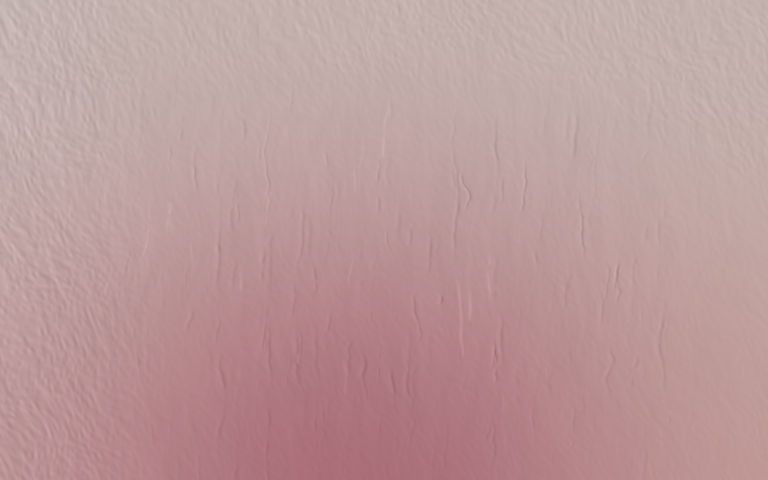
Write a Shadertoy shader that draws this texture.

```glsl
// Soft rose blush on pale, finely wrinkled skin-like paper with raking light.

const vec3 PALE_TOP   = vec3(0.768, 0.700, 0.684);
const vec3 PALE_BASE  = vec3(0.750, 0.606, 0.602);
const vec3 ROSE       = vec3(0.664, 0.428, 0.468);
const vec2 BLUSH_POS  = vec2(0.46, -0.08);  // in 0..1 canvas coordinates
const vec2 BLUSH_SIZE = vec2(0.35, 0.57);
const float GRAIN_LEFT  = 0.130;
const float GRAIN_TOP   = 0.080;
const float GRAIN_REST  = 0.026;
const float CREASE_DEPTH = 0.062;
const float CREASE_WIDTH = 0.0027;
const int CREASE_LAYERS = 5;

float hash(vec2 p) {
    vec3 q = fract(vec3(p.xyx) * 0.1031);
    q += dot(q, q.yzx + 33.33);
    return fract((q.x + q.y) * q.z);
}

float noise(vec2 p) {
    vec2 i = floor(p), f = fract(p);
    f = f * f * (3.0 - 2.0 * f);
    return mix(mix(hash(i), hash(i + vec2(1, 0)), f.x),
               mix(hash(i + vec2(0, 1)), hash(i + vec2(1, 1)), f.x), f.y);
}

float fbm(vec2 p) {
    float sum = 0.0, amp = 0.5;
    for (int i = 0; i < 4; i++) {
        sum += amp * noise(p);
        p = mat2(1.6, 1.2, -1.2, 1.6) * p + 7.3;
        amp *= 0.5;
    }
    return sum;
}

// Rough surface height: fine pits over short fibres leaning down to the right.
float surface(vec2 p) {
    vec2 q = p + 0.03 * vec2(noise(p * 11.0), noise(p * 11.0 + 31.0));
    q.x += 0.30 * q.y;
    float fibres = fbm(q * vec2(52.0, 19.0));
    float pits = noise(q * vec2(150.0, 85.0));
    return 0.6 * fibres + 0.4 * pits;
}

// Slope of the surface seen under light from the upper right.
float relief(vec2 p) {
    vec2 e = vec2(0.0030, 0.0018);
    return surface(p + e) - surface(p - e);
}

// One bent crease per grid cell: a dark furrow beside a pale ridge.
float creases(vec2 p, float layer) {
    vec2 cells = vec2(10.0 + 2.3 * layer, 2.7 + 0.9 * layer);
    vec2 g = p * cells + layer * 17.7;
    g.y += 5.0 * hash(vec2(floor(g.x), layer));
    vec2 id = floor(g), f = fract(g);
    float seed = hash(id + 41.0 * layer);
    float lean = (hash(id + 5.1) - 0.40) * 0.36;
    float wander = 0.24 * (noise(vec2(g.y * 5.0, seed * 90.0)) - 0.5)
                 + 0.06 * (noise(vec2(g.y * 17.0, seed * 50.0)) - 0.5);
    float center = mix(0.34, 0.66, seed) + lean * (f.y - 0.5) + wander;
    float d = (f.x - center) / cells.x;

    float halfLen = mix(0.12, 0.47, hash(id + 9.7));
    float taper = 1.0 - smoothstep(0.3, 1.0, abs(f.y - 0.5) / halfLen);
    taper *= smoothstep(0.15, 0.60, noise(vec2(g.y * 9.0, seed * 70.0)));
    float width = CREASE_WIDTH * mix(0.75, 1.4, hash(id + 2.9));
    float furrow = exp(-d * d / (width * width));
    float side = d + width * 1.9;
    float ridge = exp(-side * side / (width * width * 1.8));
    float strength = mix(0.08, 1.0, pow(hash(id + 13.3), 2.0));
    float pale = step(0.86, hash(id + 21.0));  // a few stand out as light scars
    return taper * strength * mix(0.5 * ridge - furrow, 0.9 * furrow, pale);
}

void mainImage(out vec4 fragColor, in vec2 fragCoord) {
    vec2 uv = fragCoord / iResolution.xy;
    vec2 p = fragCoord / iResolution.y;

    // Pale ground and the blush rising from the lower edge
    vec3 col = mix(PALE_BASE, PALE_TOP, smoothstep(-0.05, 1.0, uv.y));
    vec2 b = (uv - BLUSH_POS) / BLUSH_SIZE;
    float mottled = fbm(p * vec2(6.0, 3.5)) - 0.47;
    float blush = exp(-dot(b, b)) * (1.0 + 0.25 * mottled);
    col = mix(col, ROSE, clamp(blush, 0.0, 1.0));

    // Cool left rim, warm lower right, broad uneven tone
    float leftRim = 1.0 - smoothstep(0.0, 0.26, uv.x);
    float rightRim = smoothstep(0.72, 1.0, uv.x);
    col += leftRim * vec3(-0.002, 0.004, 0.008);
    col += rightRim * (1.0 - uv.y) * vec3(0.004, 0.006, -0.004);
    col += 0.020 * mottled;

    // Grain: strong at the left, moderate along the top and upper right
    float leftZone = 1.0 - smoothstep(0.04, 0.30, uv.x + 0.08 * mottled);
    float topZone = smoothstep(0.68, 0.95, uv.y + 0.20 * rightRim);
    float grain = max(GRAIN_REST, max(GRAIN_LEFT * leftZone, GRAIN_TOP * topZone));
    col += grain * relief(p);

    // Long vertical creases over the middle
    float zone = smoothstep(0.08, 0.26, uv.x) * (1.0 - smoothstep(0.80, 0.97, uv.x));
    zone *= 1.0 - smoothstep(0.60, 0.95, uv.y);
    zone *= mix(0.45, 1.0, smoothstep(0.0, 0.35, uv.y));
    float fold = 0.0;
    for (int i = 0; i < CREASE_LAYERS; i++) fold += creases(p, float(i));
    col += CREASE_DEPTH * zone * fold;

    // Faint fibres running down the sheet
    float fibre = fbm(vec2(p.x * 60.0 + 4.0 * noise(p * 6.0), p.y * 8.0)) - 0.47;
    col += 0.026 * fibre * mix(0.4, 1.0, zone);

    fragColor = vec4(clamp(col, 0.0, 1.0), 1.0);
}
```
